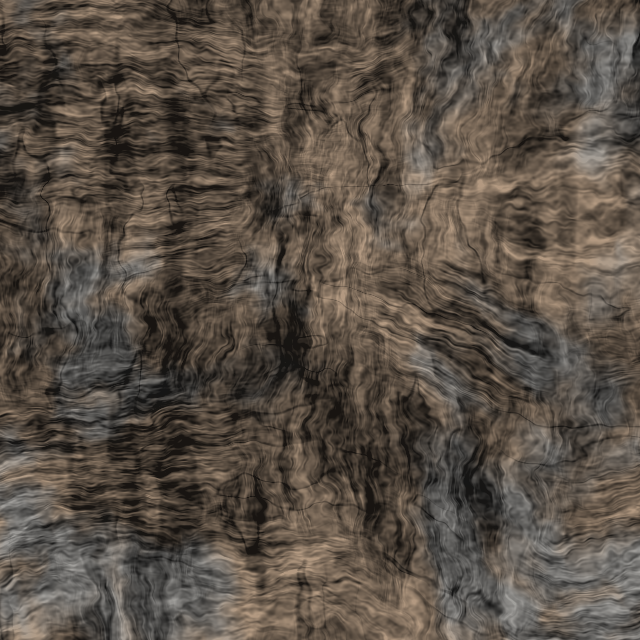
Write a WebGL 2 fragment shader that draws this texture.

```glsl
#version 300 es
precision highp float;
// Weathered cliff face: ragged rock facets carrying thin tilted strata,
// crossed by upright columns, dark water stains and broken cracks.
// Stretched value noise gives the layers; a height difference lights them.

uniform vec2 u_resolution;
out vec4 fragColor;

float hash(vec2 p) {
    return fract(sin(dot(p, vec2(127.1, 311.7))) * 43758.5453);
}

float noise(vec2 p) {
    vec2 cell = floor(p);
    vec2 f = fract(p);
    f = f * f * (3.0 - 2.0 * f);
    float low = mix(hash(cell), hash(cell + vec2(1, 0)), f.x);
    float high = mix(hash(cell + vec2(0, 1)), hash(cell + vec2(1, 1)), f.x);
    return mix(low, high, f.y);
}

// Layered noise, normalised to 0..1.
float fbm(vec2 p, int octaves) {
    float sum = 0.0;
    float total = 0.0;
    float weight = 0.5;
    for (int i = 0; i < octaves; i++) {
        sum += weight * noise(p);
        total += weight;
        weight *= 0.55;
        p = p * 2.03 + vec2(17.3, 9.1);
    }
    return sum / total;
}

// Random tone per irregular cell, blended softly at the borders.
float facets(vec2 p, float sharpness) {
    vec2 cell = floor(p);
    float sum = 0.0;
    float total = 0.0;
    for (int y = -1; y <= 1; y++) {
        for (int x = -1; x <= 1; x++) {
            vec2 id = cell + vec2(x, y);
            vec2 site = id + vec2(hash(id), hash(id + 41.7));
            vec2 d = site - p;
            float weight = exp(-sharpness * dot(d, d)) + 1e-9;
            sum += weight * hash(id + 83.2);
            total += weight;
        }
    }
    return sum / total;
}

// Thin line along the middle level of a noise field, broken into pieces.
float cracks(vec2 p, float width, float coverage) {
    float line = 1.0 - smoothstep(0.0, width, abs(fbm(p, 3) - 0.5));
    float gaps = noise(p * 0.9 + 31.0);
    return line * smoothstep(1.0 - coverage, 1.2 - coverage, gaps);
}

// Bends the rock layers: broad tilt plus ragged small offsets.
vec2 warp(vec2 p) {
    vec2 broad = vec2(noise(p * 3.0), noise(p * 2.6 + 7.7)) - 0.5;
    vec2 ragged = vec2(fbm(p * 19.0, 3), fbm(p * 17.0 + 5.3, 3)) - 0.5;
    return p + broad * vec2(0.10, 0.20) + ragged * vec2(0.045, 0.035);
}

// Bedding planes in some regions, upright columns in others.
float rockHeight(vec2 p, float upright) {
    float strata = fbm(p * vec2(13.0, 58.0), 4);
    float columns = fbm(p * vec2(46.0, 13.0) + 3.7, 4);
    return mix(strata, columns, upright);
}

void main() {
    vec2 uv = gl_FragCoord.xy / u_resolution;
    vec2 p = warp(uv);

    // Broad light and dark regions
    float tone = 0.395 + 0.03 * cos(10.5 * (uv.y - 0.08));
    tone += 0.40 * (fbm(p * vec2(4.5, 5.5) + 2.4, 4) - 0.5);
    tone += 0.13 * (facets(p * vec2(11.0, 9.0), 28.0) - 0.5);

    // Layered relief lit from the upper left
    float upright = smoothstep(0.42, 0.66, fbm(uv * 5.0 + 12.6, 3));
    float height = rockHeight(p, upright);
    float shadowing = rockHeight(p + vec2(-0.0025, 0.003), upright);
    tone += 0.40 * (height - 0.5) + 0.95 * (height - shadowing);

    // Water stains running down the face
    vec2 drip = mix(uv, p, 0.45);
    float stain = smoothstep(0.50, 0.68, fbm(drip * vec2(17.0, 3.6) + 8.2, 4));
    tone -= 0.14 * stain;

    // Fractures and fine grit
    tone -= 0.15 * cracks(p * vec2(15.0, 5.0), 0.035, 0.55);
    tone -= 0.13 * cracks(p * vec2(5.0, 19.0) + 21.0, 0.03, 0.5);
    tone += 0.24 * (fbm(uv * vec2(85.0, 120.0), 2) - 0.5);
    tone = clamp(tone, 0.09, 0.68);

    // Warm stone with cool grey mineral patches
    vec3 warmTint = vec3(1.03, 0.885, 0.745);
    vec3 coolTint = vec3(0.93, 0.92, 0.90);
    float mineral = smoothstep(0.48, 0.74, fbm(p * vec2(7.0, 6.0) + 55.0, 4));
    vec3 color = tone * mix(warmTint, coolTint, mineral);
    fragColor = vec4(color, 1.0);
}
```
